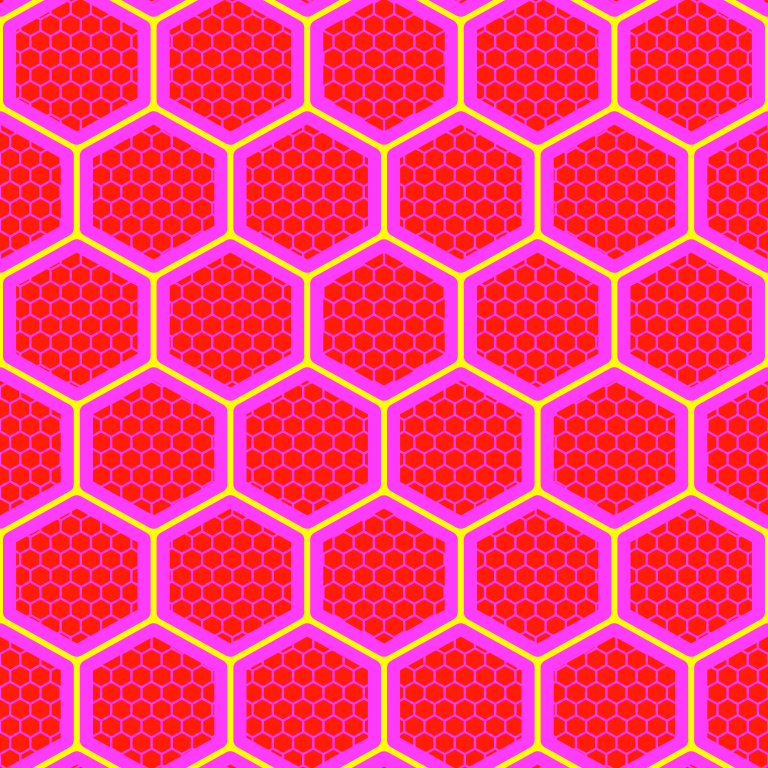
Reproduce this pattern procedurally as a WebGL 1 fragment shader.

```glsl
precision highp float;

uniform vec2 u_resolution;

const float ROOT3 = 1.7320508;

const vec3 RED = vec3(1.0, 0.11, 0.03);
const vec3 MAGENTA = vec3(1.0, 0.23, 0.98);
const vec3 YELLOW = vec3(1.0, 0.99, 0.02);

// Offset from the nearest centre of a hexagonal lattice.
// repeats: whole lattice periods across and down, two rows per period.
// phase: vertical shift in periods.
vec2 hexOffset(vec2 uv, vec2 repeats, float phase) {
  vec2 period = vec2(1.0, ROOT3);
  vec2 p = (uv * repeats - vec2(0.0, phase)) * period;
  vec2 a = mod(p, period) - 0.5 * period;
  vec2 b = mod(p + 0.5 * period, period) - 0.5 * period;
  return dot(a, a) < dot(b, b) ? a : b;
}

// Signed distance to a pointy-top hexagon with rounded corners.
float hexDistance(vec2 p, float apothem, float rounding) {
  float r = apothem - rounding;
  vec2 normal = vec2(-0.5 * ROOT3, 0.5);
  vec2 q = abs(p.yx);
  q -= 2.0 * min(dot(normal, q), 0.0) * normal;
  q -= vec2(clamp(q.x, -r / ROOT3, r / ROOT3), r);
  return length(q) * sign(q.y) - rounding;
}

// Coverage of the inside of a shape, softened over one pixel.
float coverage(float dist, float pixel) {
  return clamp(0.5 - dist / pixel, 0.0, 1.0);
}

void main() {
  vec2 uv = gl_FragCoord.xy / u_resolution;
  vec2 largeRepeats = vec2(5.0, 3.0);
  vec2 smallRepeats = vec2(38.0, 23.0);
  float largePixel = largeRepeats.x / u_resolution.x;
  float smallPixel = smallRepeats.x / u_resolution.x;

  // Large cells: rounded frame and sharp inner window
  vec2 large = hexOffset(uv, largeRepeats, 0.25);
  float frame = coverage(hexDistance(large, 0.4805, 0.055), largePixel);
  float window = coverage(hexDistance(large, 0.395, 0.0), largePixel);

  // Fine mesh, continuous across all the windows
  vec2 small = hexOffset(uv, smallRepeats, 0.75);
  float fill = coverage(hexDistance(small, 0.442, 0.0), smallPixel);

  vec3 color = mix(YELLOW, MAGENTA, frame);
  color = mix(color, RED, window * fill);
  gl_FragColor = vec4(color, 1.0);
}
```
